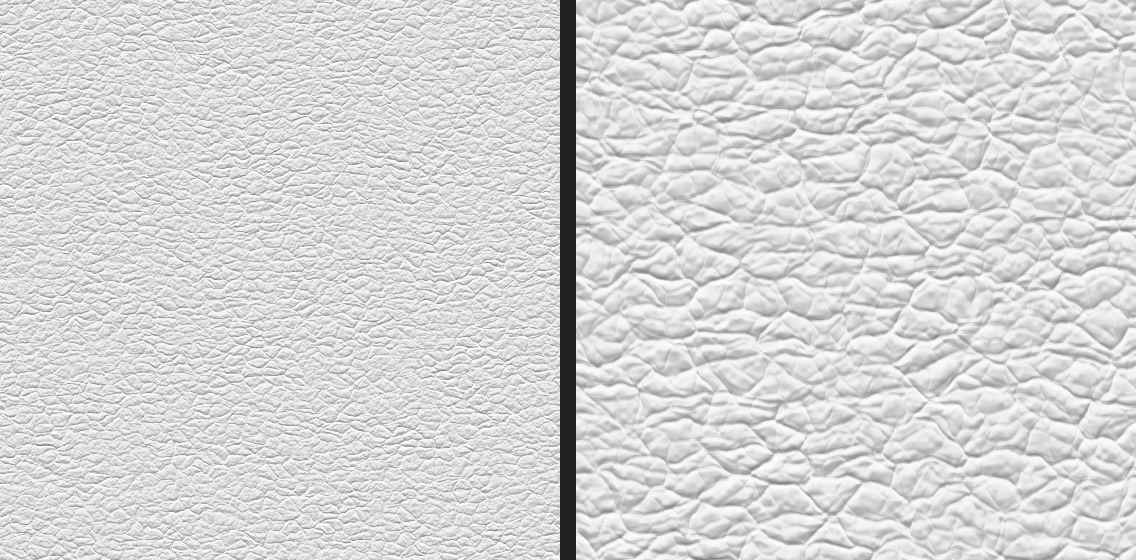
Left, the full canvas; right, a detail of the centre.
Give the GLSL for this texture, as a three.js fragment shader.

```glsl
// White grained leather: flattened pebbles split by creases, lit from above.
// Warped Voronoi borders at three sizes carve a height field with fine bumps,
// and its slope towards the light gives the shade.
varying vec2 vUv;

vec2 hash2(vec2 p) {
  vec3 q = fract(p.xyx * vec3(0.1031, 0.1030, 0.0973));
  q += dot(q, q.yzx + 33.33);
  return fract((q.xx + q.yz) * q.zy);
}

// Smooth value noise, -1 to 1
float noise(vec2 p) {
  vec2 i = floor(p);
  vec2 f = fract(p);
  f = f * f * f * (f * (f * 6.0 - 15.0) + 10.0);
  float low = mix(hash2(i).x, hash2(i + vec2(1.0, 0.0)).x, f.x);
  float high = mix(hash2(i + vec2(0.0, 1.0)).x, hash2(i + 1.0).x, f.x);
  return 2.0 * mix(low, high, f.y) - 1.0;
}

// Zero on the border between two cells, growing towards the cell centre
float cellBorder(vec2 p) {
  vec2 i = floor(p);
  vec2 f = fract(p);
  float nearest = 8.0;
  float second = 8.0;
  for (int y = -1; y <= 1; y++) {
    for (int x = -1; x <= 1; x++) {
      vec2 cell = vec2(float(x), float(y));
      float d = length(cell + 0.05 + 0.9 * hash2(i + cell + 40.0) - f);
      second = min(second, max(nearest, d));
      nearest = min(nearest, d);
    }
  }
  return second - nearest;
}

float leatherHeight(vec2 p) {
  // Bend the rows gently, then make each crease wander and turn ragged
  vec2 q = p;
  q.y += 0.012 * noise(p * vec2(5.0, 4.0) + 7.0);
  q += 0.004 * vec2(noise(p * 42.0 + 11.0), noise(p * 46.0 + 73.0));
  q += 0.0016 * vec2(noise(p * 115.0 + 29.0), noise(p * 125.0 + 61.0));

  // Crease depth differs from pebble to pebble
  float depth = 0.75 + 0.4 * noise(p * vec2(22.0, 34.0) + 19.0);
  float foldDepth = 0.35 + 0.3 * noise(p * 15.0 + 53.0);

  float folds = exp(-14.0 * cellBorder(q * vec2(14.0, 26.0) + 3.0));
  float pebbles = exp(-6.0 * cellBorder(q * vec2(32.0, 56.0)));
  float wrinkles = exp(-5.0 * cellBorder(q * vec2(64.0, 92.0) + 17.0));

  float bumps = 0.24 * noise(q * vec2(130.0, 165.0))
              + 0.13 * noise(p * 290.0 + 5.0);
  return bumps - depth * pebbles - foldDepth * folds - 0.32 * wrinkles;
}

void main() {
  // Emboss along the light direction
  vec2 toLight = 0.0012 * normalize(vec2(-0.12, 1.0));
  float slope = leatherHeight(vUv - toLight) - leatherHeight(vUv + toLight);

  // Highlights saturate early, shadows run deeper
  float relief = 0.56 * slope;
  float limit = relief > 0.0 ? 0.16 : 0.75;
  float shade = 0.867 + relief / (1.0 + abs(relief) / limit);
  gl_FragColor = vec4(vec3(clamp(shade, 0.0, 1.0)), 1.0);
}
```
